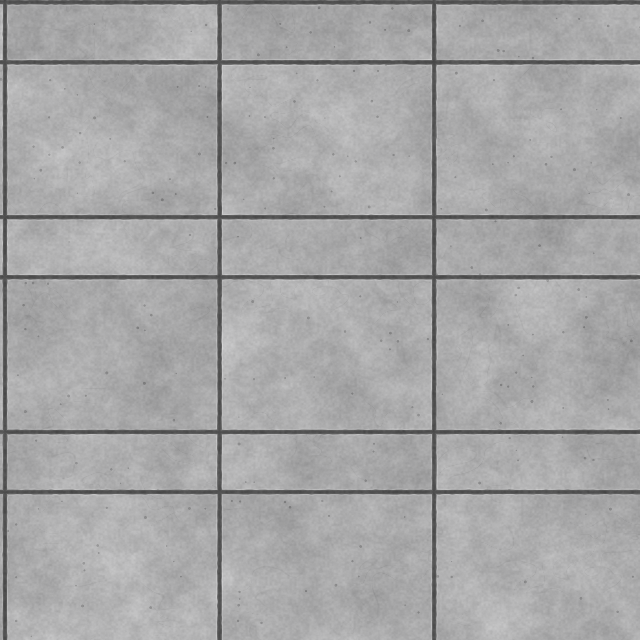
Reproduce this texture procedurally as a WebGL 2 fragment shader.

```glsl
#version 300 es
precision highp float;
// Grey concrete tiles in three columns, with tall and short courses alternating.
// Repeated distances give the dark joints and their pale rims; layered
// noise, shifted for each tile, gives clouds, mottling, scratches and pits.
uniform vec2 u_resolution;
out vec4 fragColor;

const vec2 PERIOD = vec2(0.3353, 0.3357);      // one column, one pair of courses
const vec2 FIRST_JOINT = vec2(0.0078, 0.0036); // from the left and top
const float SHORT_COURSE = 0.0938;
const float JOINT_HALF = 0.0035;
const float RIM_WIDTH = 0.0019;
const vec3 CONCRETE = vec3(0.673, 0.673, 0.676);
const vec3 JOINT_EDGE = vec3(0.385);
const vec3 JOINT_CORE = vec3(0.315);

float hash(vec2 p) {
  vec3 q = fract(p.xyx * vec3(0.1031, 0.1030, 0.0973));
  q += dot(q, q.yzx + 33.33);
  return fract((q.x + q.y) * q.z);
}

float noise(vec2 p) {
  vec2 cell = floor(p), f = fract(p);
  f = f * f * (3.0 - 2.0 * f);
  float low = mix(hash(cell), hash(cell + vec2(1, 0)), f.x);
  float high = mix(hash(cell + vec2(0, 1)), hash(cell + vec2(1, 1)), f.x);
  return mix(low, high, f.y);
}

float fbm(vec2 p, float gain) {
  float sum = 0.0, total = 0.0, amplitude = 1.0;
  for (int i = 0; i < 5; i++) {
    sum += amplitude * noise(p);
    total += amplitude;
    amplitude *= gain;
    p = mat2(1.6, 1.2, -1.2, 1.6) * p + 19.7;
  }
  return sum / total;
}

// Distance to the nearest of many evenly spaced lines
float lineDistance(float x, float first, float period) {
  return abs(mod(x - first + 0.5 * period, period) - 0.5 * period);
}

// Small dark spots, present in only a few cells
float pits(vec2 p, float density, float blur) {
  vec2 cell = floor(p);
  vec2 center = 0.3 + 0.4 * vec2(hash(cell + 7.1), hash(cell + 23.9));
  float radius = 0.08 + 0.12 * hash(cell + 41.3);
  float present = step(hash(cell), density);
  return present * (1.0 - smoothstep(radius - blur, radius + blur, length(fract(p) - center)));
}

// Column and course numbers of the tile
vec2 tileId(vec2 p) {
  vec2 local = p - FIRST_JOINT;
  vec2 id = floor(local / PERIOD);
  float tall = step(SHORT_COURSE, mod(local.y, PERIOD.y));
  return vec2(id.x, 2.0 * id.y + tall);
}

vec3 concrete(vec2 p, vec2 id, float pixel) {
  vec2 q = p + 3.0 * vec2(hash(id + 11.0), hash(id + 37.0)) + 2.0;
  float cloud = fbm(q * 9.0, 0.6) - 0.5;
  float mottle = fbm(q * vec2(38.0, 46.0), 0.75) - 0.5;
  float grain = noise(q * 290.0) - 0.5;
  // Short, wavering hairlines that fade in and out
  vec2 warp = vec2(noise(q * 24.0), noise(q * 24.0 + 50.0));
  float ridge = abs(noise(q * vec2(30.0, 52.0) + 2.5 * warp) - 0.5);
  float hairline = (1.0 - smoothstep(0.0, 0.045, ridge)) * smoothstep(0.45, 0.75, noise(q * 17.0));
  float tone = 0.19 * cloud + 0.12 * mottle + 0.045 * grain - 0.028 * hairline;
  tone += 0.018 * (hash(id + 5.0) - 0.5);
  tone -= 0.13 * pits(q * 85.0, 0.035, 85.0 * pixel * 0.5);
  return CONCRETE + tone;
}

vec3 jointColor(vec2 p, float d) {
  float core = 1.0 - smoothstep(0.25, 0.95, d / JOINT_HALF);
  float wear = 0.09 * (fbm(p * 70.0, 0.7) - 0.5) + 0.05 * (noise(p * 260.0) - 0.5);
  return mix(JOINT_EDGE, JOINT_CORE, core) + wear;
}

void main() {
  vec2 p = gl_FragCoord.xy / u_resolution;
  p.y = 1.0 - p.y;
  float pixel = 1.0 / min(u_resolution.x, u_resolution.y);

  // Joints, with a slightly chipped edge
  float dx = lineDistance(p.x, FIRST_JOINT.x, PERIOD.x);
  float dy = min(lineDistance(p.y, FIRST_JOINT.y, PERIOD.y),
                 lineDistance(p.y, FIRST_JOINT.y + SHORT_COURSE, PERIOD.y));
  float d = min(dx, dy);
  float chip = 0.0009 * (noise(p * 150.0) - 0.5);
  float edge = d - JOINT_HALF + chip;

  // Tile face, with a pale worn rim beside the joint
  vec3 color = concrete(p, tileId(p), pixel);
  float rim = 1.0 - smoothstep(RIM_WIDTH * 0.5, RIM_WIDTH * 1.3, edge);
  color += rim * (0.03 + 0.06 * noise(p * 45.0));

  float joint = 1.0 - smoothstep(-0.6 * pixel, 0.6 * pixel, edge);
  color = mix(color, jointColor(p, d), joint);
  fragColor = vec4(clamp(color, 0.0, 1.0), 1.0);
}
```
